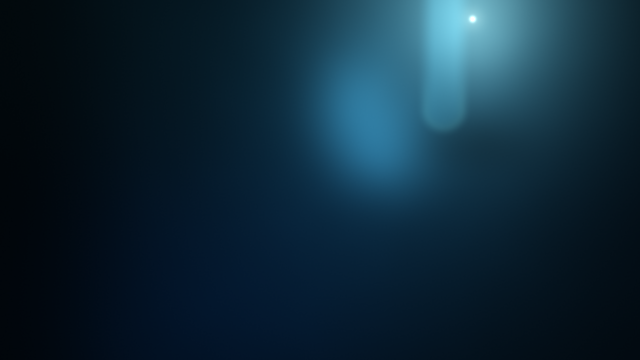
A Shadertoy shader for this background:

```glsl
// Soft teal light glowing through deep blue haze, with a small bright star.

const vec3 ABYSS = vec3(0.005, 0.030, 0.052);
const vec3 NAVY  = vec3(0.000, 0.032, 0.085);
const vec3 HAZE  = vec3(0.035, 0.130, 0.185);
const vec3 TEAL  = vec3(0.235, 0.390, 0.425);
const vec3 AZURE = vec3(0.080, 0.195, 0.245);
const vec3 PALE  = vec3(0.190, 0.210, 0.190);

vec2 hashGradient(vec2 cell) {
    vec2 h = vec2(dot(cell, vec2(127.1, 311.7)), dot(cell, vec2(269.5, 183.3)));
    return 2.0 * fract(sin(h) * 43758.5) - 1.0;
}

float gradientNoise(vec2 p) {
    vec2 i = floor(p), f = fract(p);
    vec2 u = f * f * f * (f * (f * 6.0 - 15.0) + 10.0);
    vec2 e = vec2(0.0, 1.0);
    float low = mix(dot(hashGradient(i), f),
                    dot(hashGradient(i + e.yx), f - e.yx), u.x);
    float high = mix(dot(hashGradient(i + e.xy), f - e.xy),
                     dot(hashGradient(i + e.yy), f - e.yy), u.x);
    return mix(low, high, u.y);
}

float fractalNoise(vec2 p) {
    float sum = 0.0, amplitude = 0.5;
    for (int octave = 0; octave < 3; octave++) {
        sum += amplitude * gradientNoise(p);
        p = 2.03 * p + 7.1;
        amplitude *= 0.5;
    }
    return sum;
}

// Elliptical Gaussian falloff
float glow(vec2 p, vec2 center, vec2 radius) {
    vec2 d = (p - center) / radius;
    return exp(-dot(d, d));
}

float capsuleDistance(vec2 p, vec2 a, vec2 b, float radius) {
    vec2 axis = b - a;
    float t = clamp(dot(p - a, axis) / dot(axis, axis), 0.0, 1.0);
    return length(p - a - axis * t) - radius;
}

// Murky backdrop: dark at the left, navy towards the lower left
vec3 backdrop(vec2 p) {
    vec3 color = ABYSS + vec3(0.006, 0.030, 0.033) * smoothstep(0.3, 1.0, p.y);
    color += NAVY * glow(p, vec2(0.60, 0.12), vec2(0.55, 0.40));
    color += HAZE * glow(p, vec2(1.10, 0.62), vec2(0.56, 0.54));
    return color * mix(0.55, 1.0, smoothstep(0.0, 0.45, p.x));
}

// Rounded shaft of light with a faint rim at its lower end
vec3 lightShaft(vec2 p, vec2 foot) {
    float d = capsuleDistance(p, foot, vec2(foot.x + 0.005, 1.2), 0.058);
    float body = 1.0 - smoothstep(-0.035, 0.022, d);
    float rim = exp(-pow((d + 0.008) / 0.014, 2.0));
    rim *= 1.0 - smoothstep(foot.y - 0.02, foot.y + 0.12, p.y);
    return vec3(0.050, 0.115, 0.130) * body + vec3(0.030, 0.045, 0.035) * rim;
}

vec3 star(vec2 p, vec2 center) {
    float core = glow(p, center, vec2(0.008));
    float halo = glow(p, center, vec2(0.030));
    return vec3(0.65, 0.55, 0.48) * core + vec3(0.13, 0.10, 0.08) * halo;
}

void mainImage(out vec4 fragColor, in vec2 fragCoord) {
    vec2 p = fragCoord / iResolution.y;
    p.x += 0.5 * (16.0 / 9.0 - iResolution.x / iResolution.y);
    vec2 starCenter = vec2(1.313, 0.947);

    // Large overlapping glows
    vec3 color = backdrop(p);
    color += TEAL * glow(p, vec2(1.30, 1.00), vec2(0.34, 0.36));
    color += AZURE * glow(p, vec2(0.99, 0.70), vec2(0.13, 0.17));
    color += 0.75 * AZURE * glow(p, vec2(1.09, 0.57), vec2(0.13, 0.12));
    color += PALE * glow(p, starCenter, vec2(0.14, 0.16));

    // Shadow below the shaft, then the sharper lights
    color *= 1.0 - 0.22 * glow(p, vec2(1.32, 0.60), vec2(0.16, 0.09));
    color += lightShaft(p, vec2(1.233, 0.695));
    color += star(p, starCenter);

    // Gentle haze variation and fine grain against banding
    color *= 1.0 + 0.12 * fractalNoise(p * 3.0);
    color += 0.004 * gradientNoise(p * 170.0);
    fragColor = vec4(clamp(color, 0.0, 1.0), 1.0);
}
```
